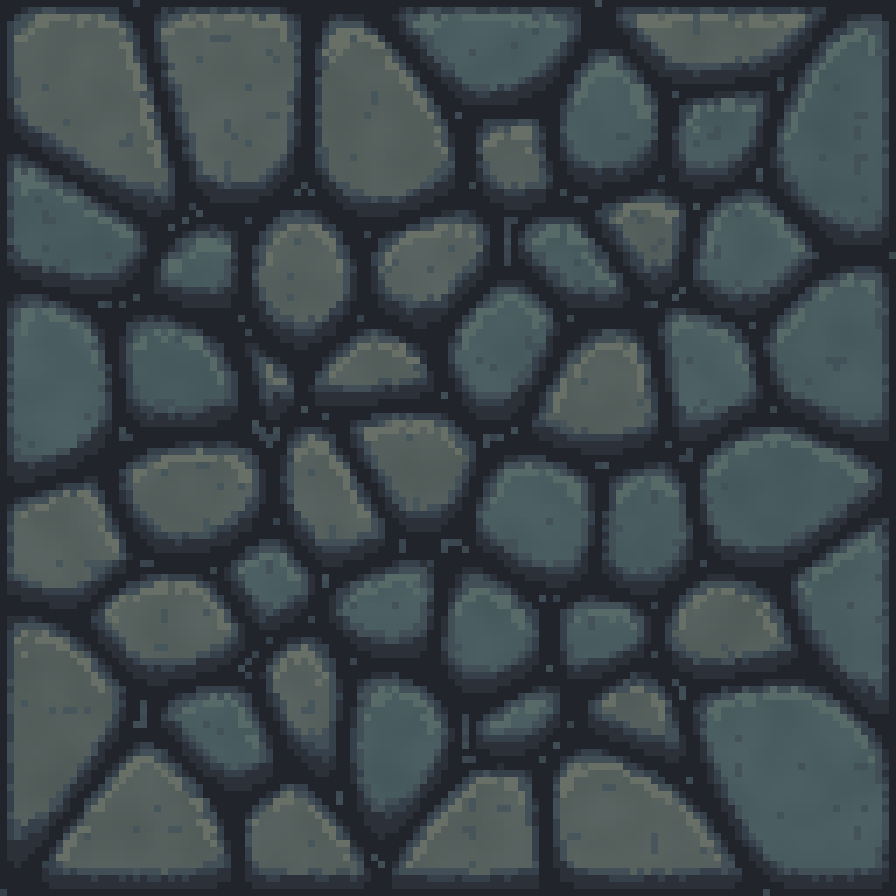
Reproduce this texture procedurally as a three.js fragment shader.

```glsl
varying vec2 vUv;

const float PIXELS = 128.0;      // art pixels across the canvas
const float GRID = 7.8;          // stone sites across the canvas
const float JITTER = 0.72;       // scatter of the sites, in grid cells
const float SIZE_SPREAD = 0.40;  // how far large stones crowd small ones
const float FRAME_MARGIN = 0.32; // sites keep this far inside the frame
const vec2 ROUNDING = vec2(0.7, 2.1);            // small, large stones, art pixels
const float MORTAR_DEPTH = 0.75;                 // art pixels
const vec3 RIM_DEPTHS = vec3(1.05, 1.55, 2.15);  // art pixels
const float HIGHLIGHT_DEPTH = 3.3;
const float UNDERSIDE_SHADE = 1.4;
const float WARM_SHARE = 0.42;
const float SPECK_SCALE = 44.0;
const float SPECK_LEVEL = 0.40;

const vec3 MORTAR = vec3(0.130, 0.140, 0.165);
const vec3 RIM_DARK = vec3(0.170, 0.190, 0.225);
const vec3 RIM_MID = vec3(0.210, 0.250, 0.290);
const vec3 RIM_SOFT = vec3(0.260, 0.310, 0.340);
const vec3 TEAL = vec3(0.285, 0.360, 0.375);
const vec3 WARM = vec3(0.335, 0.375, 0.365);
const vec3 TEAL_LIGHT = vec3(0.345, 0.415, 0.405);
const vec3 WARM_LIGHT = vec3(0.405, 0.435, 0.400);

vec2 hash2(vec2 p) {
  vec3 q = fract(p.xyx * vec3(0.1031, 0.1030, 0.0973));
  q += dot(q, q.yzx + 33.33);
  return fract((q.xx + q.yz) * q.zy);
}

float gradientDot(vec2 cell, vec2 offset) {
  float angle = 6.2832 * hash2(cell + 71.0).x;
  return dot(vec2(cos(angle), sin(angle)), offset);
}

float gradientNoise(vec2 p) {
  vec2 c = floor(p), f = fract(p);
  vec2 u = f * f * f * (f * (f * 6.0 - 15.0) + 10.0);
  vec2 e = vec2(1.0, 0.0);
  return mix(mix(gradientDot(c, f), gradientDot(c + e, f - e), u.x),
             mix(gradientDot(c + e.yx, f - e.yx), gradientDot(c + 1.0, f - 1.0), u.x), u.y);
}

// Stone centre in xy, relative size from 0 to 1 in z
vec3 stoneSite(vec2 cell) {
  vec2 stagger = vec2(0.5 * mod(cell.y, 2.0) - 0.25, 0.0);
  vec2 centre = cell + 0.5 + stagger + JITTER * (hash2(cell + 13.0) - 0.5);
  return vec3(centre, hash2(cell + 47.0).x);
}

bool insideFrame(vec2 centre) {
  vec2 d = min(centre, GRID - centre);
  return min(d.x, d.y) > FRAME_MARGIN;
}

float powerDistance(vec2 p, vec3 site) {
  vec2 d = p - site.xy;
  return dot(d, d) - SIZE_SPREAD * site.z;
}

// Adds one side of a stone to the smooth minimum and to its outward normal
void addSide(float depth, vec2 outward, float rounding, inout float total, inout vec2 normal) {
  float weight = exp(-depth / rounding);
  total += weight;
  normal += weight * outward;
}

void main() {
  vec2 pixel = floor(vUv * PIXELS);
  vec2 uv = (pixel + 0.5) / PIXELS;
  vec2 p = uv * GRID;
  vec2 home = floor(p);

  // Owning stone: cell of a size-weighted Voronoi diagram
  vec3 stone = vec3(0.0);
  vec2 stoneCell = home;
  float nearest = 1000.0;
  for (int j = -2; j <= 2; j++) {
    for (int i = -2; i <= 2; i++) {
      vec2 cell = home + vec2(float(i), float(j));
      vec3 site = stoneSite(cell);
      float d = powerDistance(p, site);
      if (insideFrame(site.xy) && d < nearest) {
        nearest = d;
        stone = site;
        stoneCell = cell;
      }
    }
  }

  // Rounded depth inside the stone, from its neighbours and the frame
  float toPixels = PIXELS / GRID;
  float rounding = mix(ROUNDING.x, ROUNDING.y, stone.z);
  float total = 0.0;
  vec2 normal = vec2(0.0);
  for (int j = -2; j <= 2; j++) {
    for (int i = -2; i <= 2; i++) {
      vec3 site = stoneSite(home + vec2(float(i), float(j)));
      vec2 away = site.xy - stone.xy;
      float gap = length(away);
      if (!insideFrame(site.xy) || gap < 0.001) continue;
      float side = 0.5 * (powerDistance(p, site) - nearest) / gap;
      addSide(side * toPixels, away / gap, rounding, total, normal);
    }
  }
  vec2 low = uv * PIXELS, high = PIXELS - low;
  addSide(low.x, vec2(-1.0, 0.0), rounding, total, normal);
  addSide(high.x, vec2(1.0, 0.0), rounding, total, normal);
  addSide(low.y, vec2(0.0, -1.0), rounding, total, normal);
  addSide(high.y, vec2(0.0, 1.0), rounding, total, normal);
  float depth = -rounding * log(total);
  normal /= max(length(normal), 0.0001);

  // Stone face: tint, mottling and specks
  vec2 grain = hash2(pixel + 5.0);
  vec2 tint = hash2(stoneCell + 91.0);
  float warm = step(tint.x, WARM_SHARE);
  float mottle = 0.025 * gradientNoise(uv * 20.0) + 0.016 * (tint.y - 0.5);
  vec3 color = mix(TEAL, WARM, warm) + mottle;
  float speck = step(SPECK_LEVEL, gradientNoise(uv * SPECK_SCALE + 17.3));
  color = mix(color, mix(RIM_SOFT, TEAL, 0.4 * warm), 0.85 * speck);

  // Lit upper edge and stepped dark rim, wider underneath
  float shade = depth - UNDERSIDE_SHADE * max(-normal.y, 0.0) + 0.6 * (grain.x - 0.5);
  float lit = step(shade, HIGHLIGHT_DEPTH) * step(0.15, normal.y) * step(0.2, grain.y);
  color = mix(color, mix(TEAL_LIGHT, WARM_LIGHT, warm), lit);
  color = mix(RIM_SOFT, color, step(RIM_DEPTHS.z, shade));
  color = mix(RIM_MID, color, step(RIM_DEPTHS.y, shade));
  color = mix(RIM_DARK, color, step(RIM_DEPTHS.x, shade));

  // Mortar, with small chips where several stones meet
  float chip = step(depth, -0.45 * rounding) * step(0.5, grain.x);
  vec3 mortar = mix(MORTAR, mix(RIM_MID, RIM_SOFT, grain.y), chip);
  color = mix(mortar, color, step(MORTAR_DEPTH, depth));

  gl_FragColor = vec4(color, 1.0);
}
```
